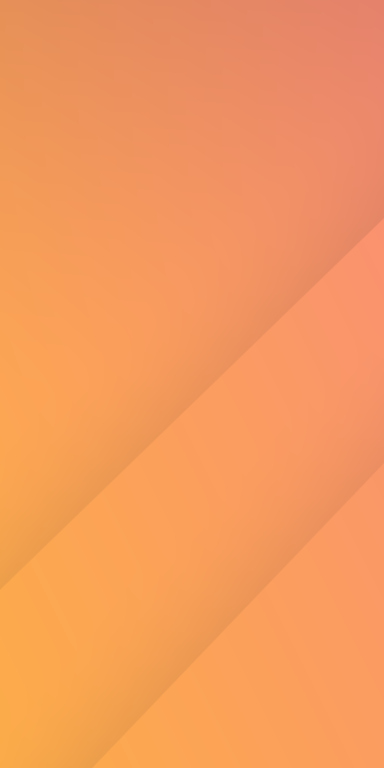
Reproduce this background procedurally as a Shadertoy shader.

```glsl
// Three overlapping diagonal sheets in a warm orange to coral gradient with soft shadows.

// Positions are in canvas heights, origin at the lower left.
const vec3 AMBER = vec3(0.990, 0.675, 0.285);
const vec3 CORAL = vec3(0.978, 0.555, 0.462);
const vec2 GRADIENT_AXIS = vec2(1.0, 0.5);

const vec2 UPPER_FOLD_START = vec2(0.0, 0.232);
const vec2 UPPER_FOLD_END = vec2(0.5, 0.716);
const vec2 LOWER_FOLD_START = vec2(0.120, 0.0);
const vec2 LOWER_FOLD_END = vec2(0.5, 0.397);

const float SHADOW_WIDTH = 0.14;
const float SHADOW_STRENGTH = 0.062;
const float TOP_SHADE_START = 0.5;
const float TOP_SHADE_STRENGTH = 0.085;
const float TOP_SHADE_CURVE = 1.4;

// Signed distance to the line a-b, positive on its upper left side.
float lineDistance(vec2 p, vec2 a, vec2 b) {
    vec2 direction = normalize(b - a);
    return dot(p - a, vec2(-direction.y, direction.x));
}

// Brightness of a sheet at the given distance behind a fold.
float foldShade(float distanceBehind) {
    float falloff = clamp(1.0 - distanceBehind / SHADOW_WIDTH, 0.0, 1.0);
    return 1.0 - SHADOW_STRENGTH * falloff * falloff;
}

void mainImage(out vec4 fragColor, in vec2 fragCoord) {
    vec2 p = fragCoord / iResolution.y;
    float pixel = 1.0 / iResolution.y;

    // Shared base gradient
    vec3 color = mix(AMBER, CORAL, clamp(dot(p, GRADIENT_AXIS), 0.0, 1.0));

    // Sheet coverage with smoothed edges
    float upperDistance = lineDistance(p, UPPER_FOLD_START, UPPER_FOLD_END);
    float lowerDistance = lineDistance(p, LOWER_FOLD_START, LOWER_FOLD_END);
    float upperCover = smoothstep(-pixel, pixel, upperDistance);
    float lowerCover = smoothstep(-pixel, pixel, lowerDistance);

    // Shadows cast onto the middle and top sheets
    float topHeight = clamp((p.y - TOP_SHADE_START) / (1.0 - TOP_SHADE_START), 0.0, 1.0);
    float topShade = 1.0 - TOP_SHADE_STRENGTH * pow(topHeight, TOP_SHADE_CURVE);
    float shade = mix(1.0, foldShade(lowerDistance), lowerCover);
    shade = mix(shade, foldShade(upperDistance) * topShade, upperCover);

    fragColor = vec4(color * shade, 1.0);
}
```
